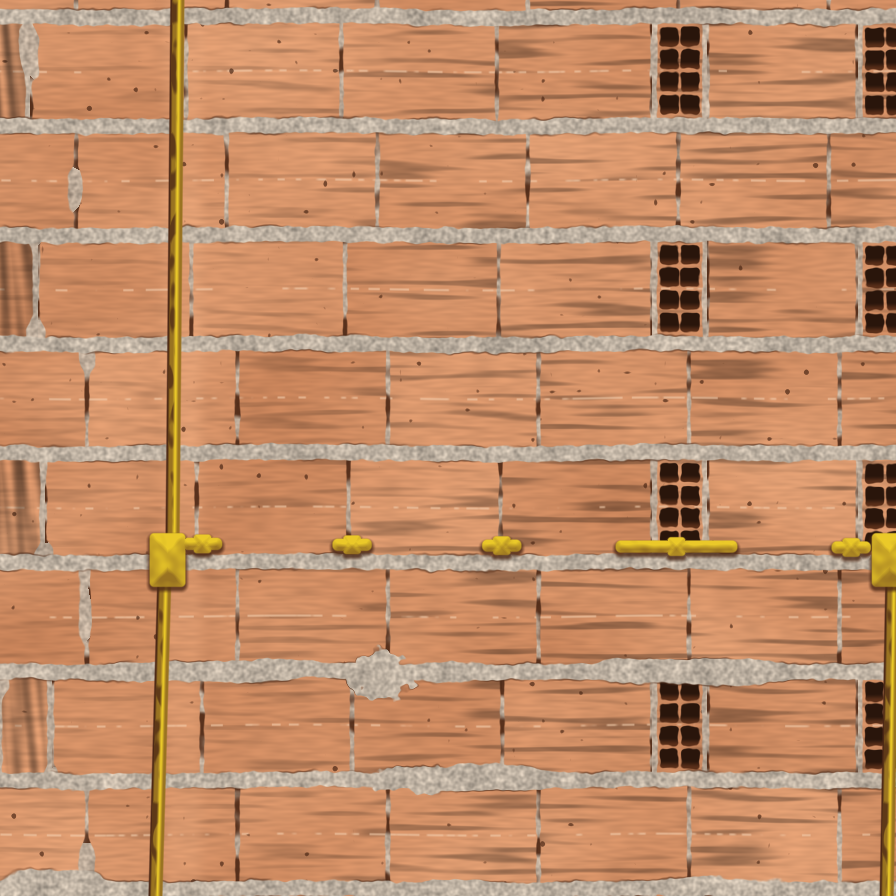
Write a Shadertoy shader that draws this texture.

```glsl
// Hollow clay brick wall with ragged mortar, yellow tie rods and clamps.
const float COURSE = 0.1217; // height of one course
const float BRICK = 0.168;   // length of a brick
const float HOLLOW = 0.0612; // width of a brick seen end-on
const vec3 CLAY_DARK = vec3(0.75, 0.48, 0.32);
const vec3 CLAY_LIGHT = vec3(0.88, 0.62, 0.45);
const vec3 MORTAR = vec3(0.74, 0.69, 0.63);
const vec3 SHADOW = vec3(0.29, 0.15, 0.08);
const vec3 OLIVE = vec3(0.60, 0.45, 0.13);
const vec3 YELLOW = vec3(0.92, 0.79, 0.16);

float hash(vec2 p) {
    vec3 q = fract(p.xyx * vec3(0.1031, 0.103, 0.0973));
    q += dot(q, q.yzx + 33.33);
    return fract((q.x + q.y) * q.z);
}

vec2 gradient(vec2 cell) {
    float a = 6.2832 * hash(cell);
    return vec2(cos(a), sin(a));
}

// Gradient noise, roughly -1..1
float noise(vec2 p) {
    vec2 i = floor(p), f = fract(p), u = f * f * (3.0 - 2.0 * f), e = vec2(1, 0);
    float low = mix(dot(gradient(i), f), dot(gradient(i + e), f - e), u.x);
    float high = mix(dot(gradient(i + e.yx), f - e.yx), dot(gradient(i + 1.0), f - 1.0), u.x);
    return 1.5 * mix(low, high, u.y);
}

float box(vec2 p, vec2 halfSize, float radius) {
    vec2 d = abs(p) - halfSize + radius;
    return length(max(d, 0.0)) + min(max(d.x, d.y), 0.0) - radius;
}

float cover(float d, float soft) { return 1.0 - smoothstep(-soft, soft, d); }

// Position in the brick, its width, index and kind: 0 side, 1 hollow, 2 torn
vec4 layCourse(float x, float row) {
    float start = 0.062 - 0.004 * row, end = 0.728, pitch = BRICK;
    if (mod(row, 2.0) < 0.5) start = 0.097 - 0.012 * step(5.0, row);
    else {
        if (x < start) return vec4(x - start + HOLLOW, HOLLOW, -1, 2);
        float q = mod(x - end, BRICK + HOLLOW);
        if (x > end) return q < HOLLOW ? vec4(q, HOLLOW, 8, 1) : vec4(q - HOLLOW, BRICK, 5, 0);
        pitch = (end - start) / 4.0;
    }
    float t = (x - start) / pitch;
    return vec4(fract(t) * pitch, pitch, floor(t), 0);
}

vec3 clay(vec2 p, vec2 id, float fy) {
    float smear = cover(abs(p.x - 0.205) - 0.02, 0.012);
    float rough = mix(0.35, 1.0, smoothstep(0.15, 0.6, p.x)) * (1.0 - 0.7 * smear);
    float tone = 0.62 + 0.35 * (noise(p * vec2(5, 9)) + hash(id + 7.0) - 0.5) + 0.25 * smear;
    vec3 col = mix(CLAY_DARK, CLAY_LIGHT, clamp(tone, 0.0, 1.0));
    float grooves = smoothstep(0.05, 0.6, noise(vec2(p.x * 8.0 + id.x * 5.0, p.y * 125.0)));
    col *= 1.0 - 0.28 * rough * grooves + 0.06 * noise(p * vec2(40, 260));
    // Dashed pale scratches and dark pits
    float dash = smoothstep(0.0, 0.25, noise(vec2(p.x * 75.0, id.y * 9.3)) + 0.4 * noise(vec2(p.x * 6.0, id.y + 0.4)));
    col = mix(col, vec3(0.95, 0.80, 0.67), 0.6 * dash * cover(abs(fy - 0.5) * COURSE - 0.0012, 0.0012));
    return mix(col, SHADOW, 0.7 * smoothstep(0.72, 0.9, noise(p * 95.0)));
}

// End of a brick: two columns of four dark cells
vec3 hollowEnd(vec3 col, vec2 q, vec2 p, float px) {
    vec2 cell = vec2(0.0235, 0.0252), g = mod(q, cell) - 0.5 * cell;
    float inside = step(abs(q.x), cell.x) * step(abs(q.y), 2.0 * cell.y);
    float hole = cover(box(g, vec2(0.0103, 0.0108), 0.004) + 0.0015 * noise(p * 110.0), px);
    return mix(col, SHADOW * mix(0.55, 1.2, smoothstep(0.002, 0.01, -g.y)), hole * inside);
}

vec3 wall(vec2 p, float px) {
    float y = (p.y - 0.008 + 0.002 * noise(vec2(p.x * 5.0, 0.4))) / COURSE;
    float row = floor(y), fy = fract(y);
    vec4 b = layCourse(p.x, row);
    vec3 col = clay(p, vec2(b.z, row), fy);
    if (b.w == 2.0) col *= 0.82 + 0.45 * noise(vec2(p.x * 95.0 + fy, p.y * 5.0));
    if (b.w == 1.0) col = hollowEnd(col, vec2(b.x - 0.5 * b.y, (fy - 0.5) * COURSE), p, px);
    // Upright joints: dark gaps partly filled, wider beside the end-on bricks
    float ragged = noise(p * 55.0) + 0.5 * noise(p * 130.0);
    float wide = b.w > 0.0 ? 0.0055 : 0.0023;
    wide += 0.007 * smoothstep(0.05, 0.4, noise(p * vec2(9, 14))) * step(p.x, 0.13);
    float joint = min(b.x, b.y - b.x) - wide - 0.0012 * ragged;
    float fill = max(smoothstep(-0.35, 0.2, noise(p * vec2(25, 45))), step(0.004, wide));
    vec3 mortar = MORTAR * (1.0 + 0.16 * noise(p * 150.0) + 0.12 * noise(p * 260.0) + 0.1 * noise(p * 35.0));
    col = mix(col, mix(SHADOW, mortar, fill), 0.9 * cover(joint, px));
    // Bed joints, with spilled mortar on the lower courses
    float spill = smoothstep(0.15, 0.75, noise(p * vec2(7, 10) + 4.0)) * cover(p.y - 0.27, 0.18);
    float bed = min(fy, 1.0 - fy) * COURSE - 0.0085 - 0.0022 * ragged - 0.014 * spill;
    bed = min(bed, length((p - vec2(0.425, 0.245)) * vec2(0.8, 1)) - 0.027 - 0.009 * ragged);
    bed = min(bed, length((p - vec2(0.475, 0.13)) * vec2(0.2, 1)) - 0.014 - 0.005 * ragged);
    float gap = smoothstep(-0.1, 0.4, noise(p * vec2(22, 40) + 9.0));
    col = mix(col, SHADOW, 0.75 * gap * cover(abs(bed) - 0.0013, 0.0015));
    return mix(col, mortar, cover(bed, px));
}

vec3 paintRod(vec3 col, vec2 p, float centre, float px) {
    float x = p.x - centre;
    vec3 metal = mix(OLIVE, YELLOW, cover(abs(x - 0.002) - 0.0018, 0.002));
    float dirt = smoothstep(-0.1, 0.25, noise(vec2(x * 90.0, p.y * 38.0)));
    metal = mix(metal, SHADOW, max(0.75 * dirt * cover(x, 0.002), cover(x + 0.0055, 0.0015)));
    return mix(col, metal, cover(abs(x) - 0.0078, px));
}

// Distance to the clamps, pegs and bar along one level
float clamps(vec2 p) {
    float d = box(vec2(abs(p.x - 0.59) - 0.403, p.y - 0.375), vec2(0.02, 0.03), 0.005);
    for (float i = 0.0; i < 5.0; i++) {
        vec2 q = p - vec2(0.226 + 0.167 * i + 0.028 * max(i - 2.0, 0.0), 0.393 - 0.001 * i);
        d = min(d, box(q, vec2(i == 3.0 ? 0.068 : 0.022, 0.0068), 0.006));
        d = min(d, box(q, vec2(0.01, 0.0105), 0.004));
    }
    return d;
}

void mainImage(out vec4 fragColor, in vec2 fragCoord) {
    vec2 p = fragCoord / iResolution.xy, rise = vec2(0, 0.003);
    float px = 1.0 / iResolution.y;
    vec3 col = wall(p, px);
    // Tie rods, offset above and below the clamps
    col = paintRod(col, p, p.y > 0.38 ? 0.189 + 0.009 * p.y : 0.1735 + 0.028 * p.y, px);
    if (p.y < 0.38) col = paintRod(col, p, 0.9896 + 0.018 * p.y, px);
    // Clamps with cast shadow and a lit upper face
    col = mix(col, SHADOW, 0.8 * cover(clamps(p + rise) - 0.002, 0.003));
    float lit = 0.6 + 80.0 * (clamps(p + rise) - clamps(p - rise)) + 0.3 * noise(p * 80.0);
    col = mix(col, mix(OLIVE, YELLOW, clamp(lit, 0.0, 1.0)), cover(clamps(p), px));
    fragColor = vec4(clamp(col, 0.0, 1.0), 1.0);
}
```
